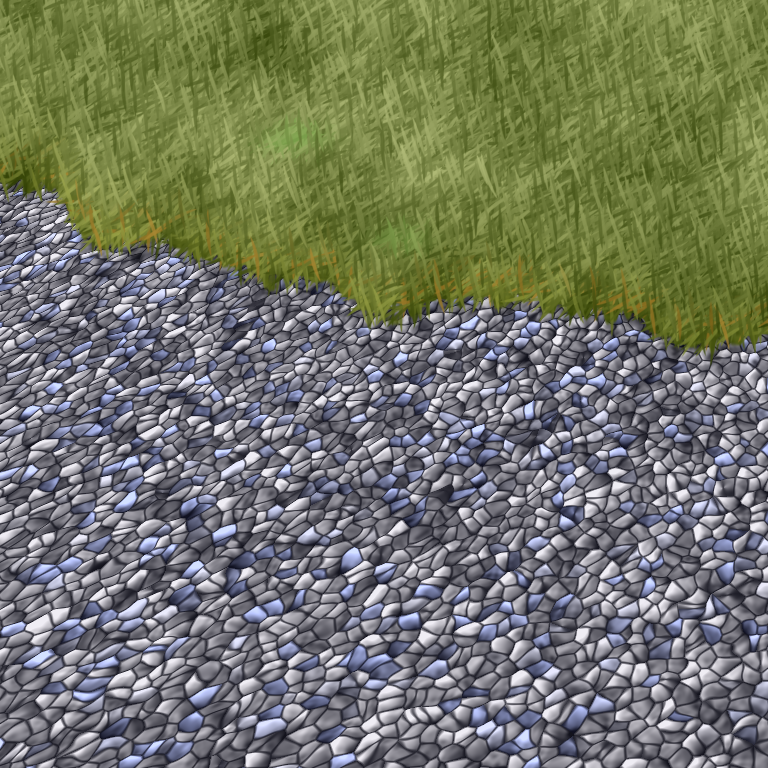
This texture is drawn by a Shadertoy shader. Its source:

```glsl
// Sunlit lawn with a ragged edge above a bed of blue-grey crushed gravel.

const vec3 GRASS_DARK = vec3(0.27, 0.33, 0.09);
const vec3 GRASS_LIGHT = vec3(0.68, 0.72, 0.46);
const vec3 STONE_DARK = vec3(0.07, 0.07, 0.11);
const vec3 STONE_LIGHT = vec3(0.86, 0.85, 0.88);

vec2 hash2(vec2 p) {
    vec3 a = fract(p.xyx * vec3(0.1031, 0.1030, 0.0973));
    a += dot(a, a.yzx + 33.33);
    return fract((a.xx + a.yz) * a.zy);
}

float noise(vec2 p) {
    vec2 i = floor(p), f = fract(p);
    f = f * f * (3.0 - 2.0 * f);
    float low = mix(hash2(i).x, hash2(i + vec2(1, 0)).x, f.x);
    float high = mix(hash2(i + vec2(0, 1)).x, hash2(i + vec2(1, 1)).x, f.x);
    return mix(low, high, f.y);
}

// Soft elliptical spot, one at its centre
float spot(vec2 p, vec2 centre, vec2 radius) {
    vec2 d = (p - centre) / radius;
    return exp(-dot(d, d));
}

// Height of the lawn border: a descending run of soft steps
float lawnEdge(float x) {
    float y = 0.757 - 0.077 * smoothstep(0.06, 0.13, x);
    y -= 0.045 * smoothstep(0.22, 0.36, x);
    y -= 0.045 * smoothstep(0.43, 0.48, x);
    y += 0.020 * smoothstep(0.51, 0.59, x);
    y -= 0.020 * smoothstep(0.68, 0.73, x);
    y -= 0.040 * smoothstep(0.82, 0.88, x);
    return y + 0.012 * smoothstep(0.90, 1.0, x);
}

// Cellular stones, larger toward the viewer and slanting up to the right
vec3 gravel(vec2 p) {
    float nearness = 1.46 - p.y;
    vec2 ground = 56.0 * vec2((p.x - 0.5) / nearness, -1.1 * log(nearness));
    vec2 axis = vec2(cos(0.6), sin(0.6));
    vec2 q = vec2(0.88 * dot(ground, axis), 1.4 * dot(ground, vec2(-axis.y, axis.x)));
    q += 0.5 * vec2(noise(q * 0.9), noise(q * 0.9 + 31.0)) + 200.0;

    vec2 cell = floor(q), offset = vec2(0), stone = vec2(0);
    float first = 9.0, second = 9.0;
    for (int j = -1; j <= 1; j++)
    for (int i = -1; i <= 1; i++) {
        vec2 id = cell + vec2(i, j);
        vec2 r = q - id - hash2(id);
        float d = length(r);
        if (d < first) {
            second = first;
            first = d;
            offset = r;
            stone = hash2(id + 71.0);
        } else {
            second = min(second, d);
        }
    }
    // Random tilt, light from the upper left, rough faces, dark gaps
    float tone = 0.64 + 0.50 * (stone.x - 0.5) + 0.45 * offset.y;
    tone += dot(offset, stone.yx - 0.5) + 0.35 * (noise(q * 2.7) - 0.5);
    tone += 0.16 * (noise(p * 14.0) - 0.5);
    tone *= mix(0.25, 1.0, smoothstep(0.0, 0.24, second - first));
    vec3 col = mix(STONE_DARK, STONE_LIGHT, clamp(tone, 0.0, 1.1));
    return col * mix(vec3(1), vec3(0.88, 0.95, 1.18), smoothstep(0.7, 0.95, stone.y));
}

// Grass colour at a place, for a blade brightness from 0 to 1
vec3 grassColour(vec2 p, float tone, float rarity) {
    float border = exp(-max(p.y - lawnEdge(p.x), 0.0) / 0.045);
    float patches = noise(p * vec2(9.0, 13.0)) + 0.5 * noise(p * 27.0) - 0.75;
    float shade = 0.12 + 0.72 * tone + 0.38 * patches - 0.24 * border;
    shade -= 0.30 * spot(p, vec2(0.36, 0.93), vec2(0.06, 0.025));
    shade -= 0.15 * spot(p, vec2(0.27, 0.73), vec2(0.06, 0.03));
    shade += 0.14 * spot(p, vec2(0.77, 0.69), vec2(0.09, 0.05));
    vec3 col = mix(GRASS_DARK, GRASS_LIGHT, clamp(shade, -0.25, 1.1));
    col *= mix(vec3(1), vec3(0.98, 0.96, 0.60), border);
    float dry = step(0.84, rarity) * smoothstep(0.2, 0.6, border);
    col = mix(col, vec3(0.72, 0.50, 0.16), 0.65 * dry);
    float clover = spot(p, vec2(0.385, 0.82), vec2(0.04, 0.013));
    clover += 0.7 * spot(p, vec2(0.52, 0.69), vec2(0.035, 0.015));
    return mix(col, vec3(0.50, 0.70, 0.32), 0.65 * min(clover, 1.0));
}

// One layer of tapered, bent blades leaning along an angle
vec3 addBlades(vec3 col, vec2 p, float angle, float seed) {
    vec2 axis = vec2(cos(angle), sin(angle)), across = vec2(-axis.y, axis.x);
    vec2 size = vec2(0.042, 0.009);
    vec2 q = vec2(dot(p, axis), dot(p, across));
    vec2 cell = floor(q / size);
    for (int j = -1; j <= 1; j++)
    for (int i = -1; i <= 1; i++) {
        vec2 id = cell + vec2(i, j);
        vec2 h = hash2(id + seed), look = hash2(id + seed + 157.0);
        vec2 centre = (id + h) * size, r = q - centre;
        vec2 place = axis * centre.x + across * centre.y;
        float bend = r.y - 0.3 * (look.x - 0.5) * r.x - 8.0 * (h.y - 0.5) * r.x * r.x;
        float along = r.x / mix(0.020, 0.034, h.x);
        float width = 0.0024 * (1.0 - along * along);
        float cover = 1.0 - smoothstep(-0.0012, 0.0012, abs(bend) - width);
        cover *= 1.0 - smoothstep(0.8, 1.0, abs(along));
        cover *= step(lawnEdge(place.x) + 0.012 * look.y, place.y);
        float tone = look.x + 0.15 * along;
        col = mix(col, grassColour(place, tone, look.y), 0.8 * cover);
    }
    return col;
}

void mainImage(out vec4 fragColor, in vec2 fragCoord) {
    vec2 p = fragCoord / iResolution.xy;
    float height = p.y - lawnEdge(p.x);
    vec3 col = gravel(p);
    if (height > -0.10) {
        // Shaded turf below the blades
        float ragged = height + 0.03 * (noise(p * vec2(110.0, 45.0)) - 0.5);
        col *= 1.0 - 0.3 * smoothstep(-0.022, 0.0, ragged);
        vec3 turf = grassColour(p, 0.5 * noise(p * 150.0), 0.0);
        col = mix(col, turf, smoothstep(-0.003, 0.005, ragged));
        for (int k = 0; k < 7; k++) {
            float layer = float(k);
            col = addBlades(col, p, 0.95 + 0.85 * sin(layer * 2.4), 300.0 + 41.0 * layer);
        }
    }
    fragColor = vec4(clamp(col, 0.0, 1.0), 1.0);
}
```
